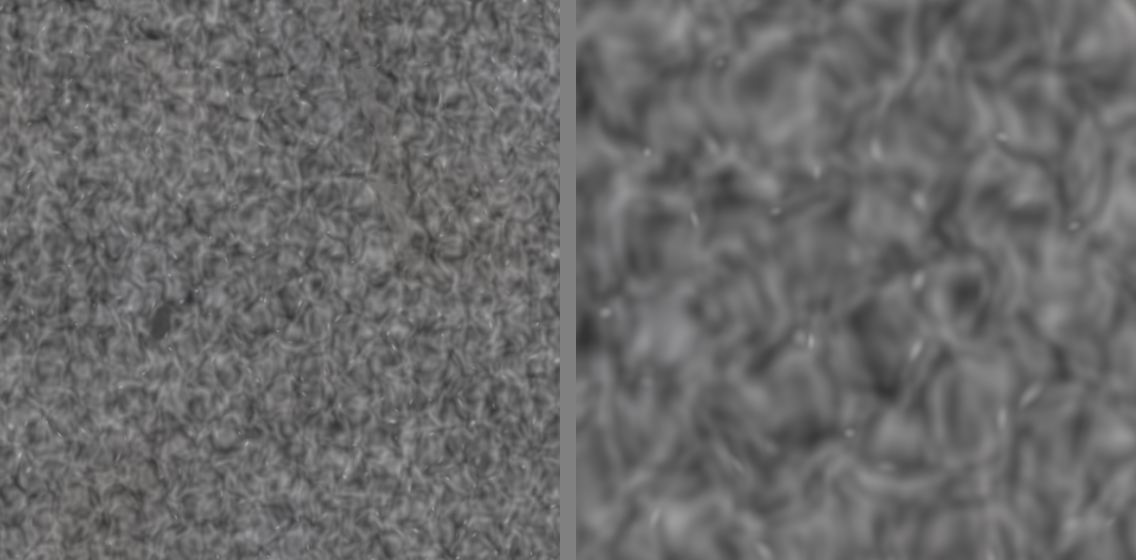
Left, the full canvas; right, a detail of the centre.
A three.js fragment shader for this texture:

```glsl
// Weathered grey stone: soft mineral grain from layered gradient noise,
// scattered pale flecks and dark pits, ragged cracks near the top and a
// smooth tapering vein running down the right of centre.
varying vec2 vUv;

const float BASE_GREY = 0.416;
const vec3 COOL_TINT = vec3(0.998, 0.994, 1.008);
const vec3 WARM_TINT = vec3(1.014, 0.998, 0.984);
const float COARSE_GRAIN = 0.185;
const float FINE_GRAIN = 0.135;
const float MOTTLE = 0.10;
const float CLOUDS = 0.07;
const float FLECK_CELLS = 30.0;
const float FLECK_SHARE = 0.42;
const float FLECK_LIGHT = 0.17;
const float PIT_CELLS = 8.0;
const float PIT_SHARE = 0.30;
const float PIT_DARK = 0.11;
const float CRACK_WIDTH = 0.010;
const float CRACK_DARK = 0.12;
const float VEIN_GREY = 0.43;

float hash(vec2 p) {
  vec3 q = fract(p.xyx * 0.1031);
  q += dot(q, q.yzx + 33.33);
  return fract((q.x + q.y) * q.z);
}

vec2 hash2(vec2 p) {
  return vec2(hash(p + 17.3), hash(p + 71.9));
}

vec2 direction(float turn) {
  float angle = 6.2832 * turn;
  return vec2(cos(angle), sin(angle));
}

float slope(vec2 cell, vec2 corner, vec2 f) {
  return dot(direction(hash(cell + corner)), f - corner);
}

// Gradient noise, centred on zero.
float noise(vec2 p) {
  vec2 i = floor(p), f = fract(p);
  vec2 u = f * f * f * (f * (f * 6.0 - 15.0) + 10.0);
  float low = mix(slope(i, vec2(0.0), f), slope(i, vec2(1.0, 0.0), f), u.x);
  float high = mix(slope(i, vec2(0.0, 1.0), f), slope(i, vec2(1.0), f), u.x);
  return mix(low, high, u.y);
}

vec2 warp(vec2 p) {
  return vec2(noise(p), noise(p + 37.7));
}

// Scattered soft ovals; softness is the inner edge of the falloff.
float spots(vec2 p, float share, float radius, float softness, float seed) {
  vec2 home = floor(p);
  float cover = 0.0;
  for (int y = -1; y <= 1; y++) {
    for (int x = -1; x <= 1; x++) {
      vec2 cell = home + vec2(float(x), float(y));
      vec2 key = cell + seed;
      vec2 d = p - cell - hash2(key);
      vec2 axis = direction(hash(key + 5.1));
      d = vec2(dot(d, axis), dot(d, vec2(-axis.y, axis.x)) * 1.6);
      float size = radius * mix(0.5, 1.0, hash(key + 9.7));
      float strength = mix(0.35, 1.0, hash(key + 3.3)) * step(hash(key), share);
      cover = max(cover, strength * (1.0 - smoothstep(softness, 1.0, length(d) / size)));
    }
  }
  return cover;
}

float crack(vec2 p, vec2 a, vec2 b) {
  vec2 pa = p - a, ba = b - a;
  float d = length(pa - ba * clamp(dot(pa, ba) / dot(ba, ba), 0.0, 1.0));
  return 1.0 - smoothstep(0.0, CRACK_WIDTH, d);
}

void main() {
  vec2 p = vUv;
  vec2 ragged = p + 0.022 * warp(p * 14.0) + 0.010 * warp(p * 45.0);

  // Grain, slightly drawn out upright and swirled
  vec2 g = (p + 0.012 * warp(p * 22.0)) * vec2(1.0, 0.82);
  float grain = COARSE_GRAIN * noise(g * 46.0) + FINE_GRAIN * noise(g * 88.0 + 13.0);
  grain += MOTTLE * noise(p * 19.0 + 5.0);
  float clouds = CLOUDS * noise(p * 5.0 + 2.0);
  float grey = BASE_GREY + grain + clouds;

  // Pale flecks and dark pits
  grey += FLECK_LIGHT * spots(g * FLECK_CELLS, FLECK_SHARE, 0.30, 0.0, 0.0);
  grey -= PIT_DARK * spots(ragged * PIT_CELLS, PIT_SHARE, 0.24, 0.2, 50.0);
  vec2 hollow = mat2(0.95, 0.3, -0.3, 0.95) * (p + 0.004 * warp(p * 40.0) - vec2(0.288, 0.422));
  grey = mix(grey, 0.25, 0.85 * (1.0 - smoothstep(0.55, 1.1, length(hollow / vec2(0.019, 0.042)))));

  // Vein: tapering lobes beside a dark stain
  float side = ragged.x - 0.735 + 0.22 * (p.y - 0.5);
  float reach = smoothstep(0.46, 0.52, p.y);
  float lobe = 0.004 + 0.017 * fract((ragged.y - 0.48) / 0.2);
  float stain = reach * (1.0 - smoothstep(0.01, 0.075, abs(side - 0.012)));
  float vein = reach * (1.0 - smoothstep(lobe - 0.004, lobe + 0.005, abs(side)));
  grey -= 0.045 * stain * (1.0 - vein);
  grey = mix(grey, VEIN_GREY + 0.3 * grain, 0.75 * vein);

  // Cracks, broken up along their length
  float cracks = crack(ragged, vec2(0.0, 0.985), vec2(0.17, 0.995));
  cracks = max(cracks, crack(ragged, vec2(0.17, 0.995), vec2(0.31, 0.93)));
  cracks = max(cracks, crack(ragged, vec2(0.62, 0.925), vec2(0.45, 0.84)));
  cracks = max(cracks, crack(ragged, vec2(0.43, 0.785), vec2(0.54, 0.735)));
  cracks = max(cracks, crack(ragged, vec2(0.80, 0.81), vec2(0.86, 0.86)));
  grey -= CRACK_DARK * cracks * smoothstep(-0.35, 0.15, noise(p * 17.0 + 8.0));

  float warmth = clamp(0.35 + noise(p * 3.0 + 6.0) + 0.5 * stain, 0.0, 1.0);
  gl_FragColor = vec4(clamp(grey, 0.2, 0.72) * mix(COOL_TINT, WARM_TINT, warmth), 1.0);
}
```
